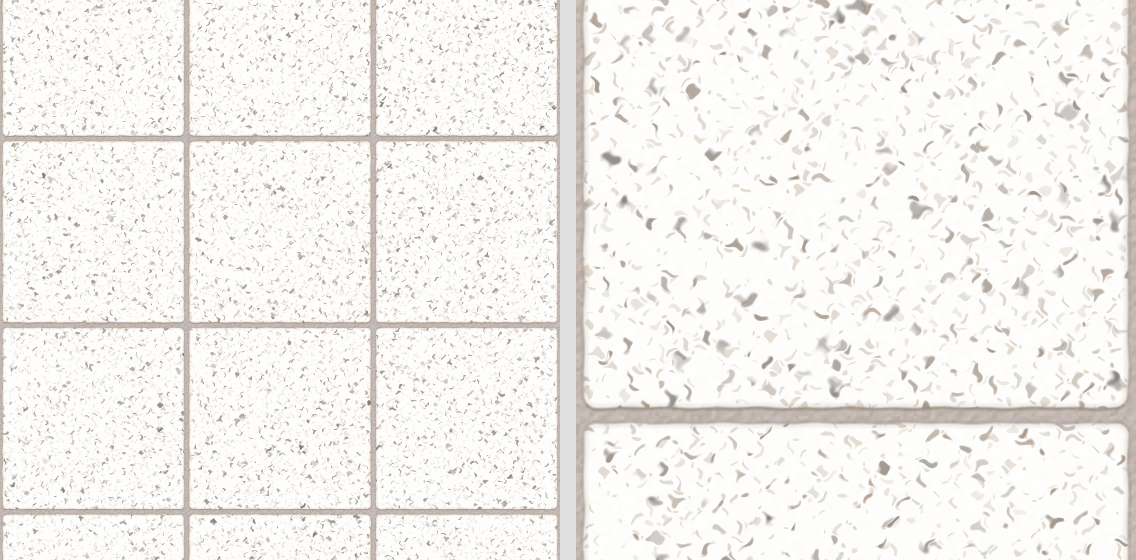
Left, the full canvas; right, a detail of the centre.
Give the GLSL for this texture, as a WebGL 2 fragment shader.

```glsl
#version 300 es
precision highp float;
// Square white terrazzo tiles with grey and beige chips and taupe grout.
uniform vec2 u_resolution;
out vec4 fragColor;

const float TAU = 6.2831853;
const float TILES = 3.0;
const float ROW_SHIFT = 0.258;    // height of the lowest joint, in tiles
const float TILE_HALF = 0.4855;
const float CORNER = 0.022;

const vec3 WHITE = vec3(0.995, 0.993, 0.985);
const vec3 PALE_BEIGE = vec3(0.89, 0.84, 0.79);
const vec3 PALE_GREY = vec3(0.85, 0.84, 0.82);
const vec3 TAUPE = vec3(0.68, 0.61, 0.55);
const vec3 GREY = vec3(0.60, 0.58, 0.56);
const vec3 DARK_GREY = vec3(0.47, 0.45, 0.43);
const vec3 GROUT = vec3(0.76, 0.72, 0.695);
const vec3 GROUT_SHADE = vec3(0.58, 0.53, 0.49);

// Integer hash of a cell that wraps after n cells.
vec3 hashCell(vec2 cell, float n, uint seed) {
    vec2 wrapped = mod(cell + 0.5, n);
    uvec3 v = uvec3(uint(wrapped.x), uint(wrapped.y), seed);
    v = v * 1664525u + 1013904223u;
    for (int i = 0; i < 2; i++) {
        v.x += v.y * v.z;
        v.y += v.z * v.x;
        v.z += v.x * v.y;
        v ^= v >> 16u;
    }
    return vec3(v & 0xffffu) / 65535.0;
}

// Sine along a whole-number direction, so it wraps over the canvas.
float wave(vec2 uv, vec2 freq, float phase) {
    return sin(TAU * dot(uv, freq) + phase);
}

// Bends straight outlines into irregular ones.
vec2 warp(vec2 uv, float amount) {
    float x = wave(uv, vec2(61, 47), 0.3) + wave(uv, vec2(-39, 97), 1.7);
    float y = wave(uv, vec2(83, -29), 2.1) + wave(uv, vec2(53, 71), 4.0);
    return uv + amount * vec2(x, y);
}

// Scattered chips, one at most per cell: x = coverage, y = random hue.
vec2 chips(vec2 uv, float n, uint seed, float density, float radius, float stretch, float pixel) {
    vec2 p = uv * n;
    vec2 home = floor(p);
    float soft = max(pixel * n * 0.8, 0.07);
    vec2 best = vec2(0.0);
    for (int y = -1; y <= 1; y++) {
        for (int x = -1; x <= 1; x++) {
            vec2 cell = home + vec2(x, y);
            vec3 place = hashCell(cell, n, seed);
            vec3 shape = hashCell(cell, n, seed + 1u);
            if (place.z > density) continue;
            vec2 d = p - cell - 0.5 - (place.xy - 0.5) * 0.95;
            float angle = 0.95 + (shape.x - 0.5) * 2.4;
            vec2 axis = vec2(cos(angle), sin(angle));
            vec2 q = vec2(dot(d, axis) / stretch, dot(d, vec2(-axis.y, axis.x)) * stretch);
            float edge = length(q) - radius * mix(0.5, 1.1, shape.y);
            float cover = (1.0 - smoothstep(-soft, soft, edge)) * mix(0.4, 1.0, shape.z);
            if (cover > best.x) best = vec2(cover, place.z / density);
        }
    }
    return best;
}

vec3 addChips(vec3 base, vec2 chip, vec3 first, vec3 second) {
    return mix(base, mix(first, second, chip.y), chip.x);
}

float roundedBox(vec2 p, float halfSize, float corner) {
    vec2 q = abs(p) - halfSize + corner;
    return length(max(q, 0.0)) + min(max(q.x, q.y), 0.0) - corner;
}

vec3 terrazzo(vec2 uv, float pixel) {
    vec2 bent = warp(uv, 0.0013);
    float relief = wave(bent, vec2(67, -41), 0.0) * wave(bent, vec2(31, 59), 1.0);
    vec3 color = WHITE + 0.006 * relief;
    color = addChips(color, chips(bent, 141.0, 3u, 0.55, 0.27, 1.3, pixel), PALE_BEIGE, PALE_GREY);
    color = addChips(color, chips(bent, 75.0, 11u, 0.6, 0.205, 1.35, pixel), TAUPE, GREY);
    return addChips(color, chips(bent, 36.0, 23u, 0.22, 0.14, 1.15, pixel), GREY, DARK_GREY);
}

// Grainy joint, shaded close to the tiles and most below them.
vec3 grout(vec2 uv, float edge, float below) {
    float grain = hashCell(floor(uv * 384.0), 384.0, 41u).x - 0.5;
    float ridges = wave(warp(uv, 0.001), vec2(91, -113), 0.0);
    float shade = 1.0 - smoothstep(0.0, 0.009, edge);
    vec3 color = GROUT + 0.05 * grain + 0.018 * ridges;
    return mix(color, GROUT_SHADE, shade * mix(0.3, 0.85, below));
}

void main() {
    vec2 uv = gl_FragCoord.xy / u_resolution;
    float pixel = 1.0 / min(u_resolution.x, u_resolution.y);
    vec2 local = fract(uv * TILES - vec2(0.0, ROW_SHIFT)) - 0.5;

    // Slightly worn tile outline.
    float wear = wave(uv, vec2(17, 23), 0.5) + wave(uv, vec2(-37, 29), 2.0);
    float edge = roundedBox(local, TILE_HALF, CORNER) + 0.0008 * wear;
    float aa = max(pixel * TILES * 0.7, 0.003);
    float below = step(abs(local.x), -local.y);

    vec3 tile = terrazzo(uv, pixel);
    tile *= 1.0 - vec3(0.06, 0.08, 0.10) * smoothstep(-0.012, 0.0, edge);
    vec3 color = mix(tile, grout(uv, edge, below), smoothstep(-aa, aa, edge));
    fragColor = vec4(color, 1.0);
}
```
